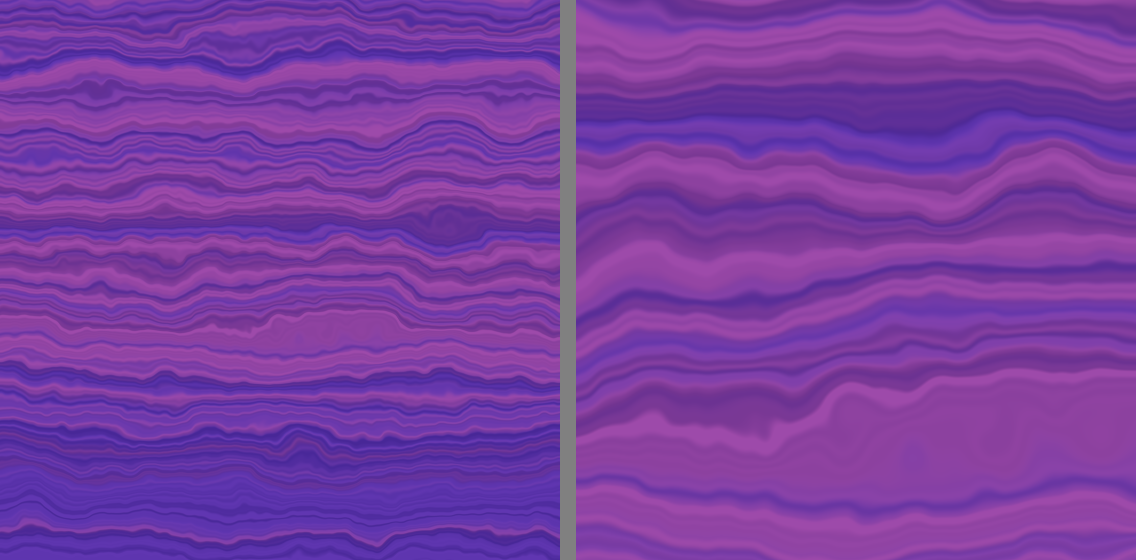
Left, the full canvas; right, a detail of the centre.
Reproduce this texture procedurally as a WebGL 1 fragment shader.

```glsl
precision highp float;
// Draws wavy violet and magenta rock strata that sink into deep blue-violet.

uniform vec2 u_resolution;

#define MAGENTA vec3(0.595, 0.278, 0.652)
#define VIOLET vec3(0.365, 0.205, 0.682)
#define SHADE_TINT vec3(0.77, 0.75, 0.87)
#define WARP_SCALE vec2(8.0, 9.5)
#define WARP_HEIGHT 0.044
#define BAND_FREQUENCY 27.0
#define BAND_CONTRAST 2.1
#define LINE_FREQUENCY 100.0
#define RELIEF 2.2
#define SEED 3.7
#define SAMPLES 4

float hash(vec2 p) {
  return fract(sin(dot(p, vec2(127.1, 311.7))) * 43758.5453);
}

float noise(vec2 p) {
  vec2 cell = floor(p);
  vec2 f = fract(p);
  f = f * f * f * (f * (f * 6.0 - 15.0) + 10.0);
  float low = mix(hash(cell), hash(cell + vec2(1.0, 0.0)), f.x);
  float high = mix(hash(cell + vec2(0.0, 1.0)), hash(cell + 1.0), f.x);
  return mix(low, high, f.y);
}

float noise1(float x, float row) {
  float cell = floor(x);
  float f = fract(x);
  f = f * f * (3.0 - 2.0 * f);
  return mix(hash(vec2(cell, row)), hash(vec2(cell + 1.0, row)), f);
}

// Vertical displacement that bends and pinches the layers.
float warp(vec2 p) {
  float sum = 0.0;
  float height = WARP_HEIGHT;
  vec2 q = p * WARP_SCALE + SEED;
  for (int i = 0; i < 4; i++) {
    sum += height * (noise(q) - 0.5);
    q = q * vec2(2.07, 1.75) + vec2(17.3, 9.1);
    height *= 0.48;
  }
  return sum;
}

// Layer value around zero: broad bands down to fine seams.
float strata(float depth, float frequency, float row) {
  float sum = 0.0;
  float weight = 0.32;
  for (int i = 0; i < 4; i++) {
    sum += weight * (noise1(depth * frequency + SEED, row + float(i)) - 0.5);
    frequency *= 2.0;
    weight *= 0.92;
  }
  return sum;
}

vec3 layerColor(vec2 p) {
  float depth = p.y + warp(p);

  // Hue drifts from violet at the bottom to magenta bands above.
  float rise = smoothstep(0.06, 0.36, depth);
  float band = strata(depth, BAND_FREQUENCY, 5.0);
  float hue = mix(-0.3, 0.67, rise) + BAND_CONTRAST * band;
  vec3 color = mix(VIOLET, MAGENTA, smoothstep(-0.05, 1.05, hue));

  // Dark seams, plus a soft shadow on the lower side of each layer.
  float seam = noise1(depth * LINE_FREQUENCY, 21.0) * 0.45
             + noise1(depth * LINE_FREQUENCY * 1.7, 22.0) * 0.35
             + noise1(depth * LINE_FREQUENCY * 2.6, 23.0) * 0.20;
  float slope = strata(depth + 0.0025, BAND_FREQUENCY, 5.0) - band;
  float shade = 0.9 * smoothstep(0.44, 0.76, seam) + RELIEF * slope;
  return color * mix(vec3(1.0), SHADE_TINT, clamp(shade, -0.15, 1.0));
}

void main() {
  // Average samples down the pixel to keep thin seams smooth.
  vec3 color = vec3(0.0);
  for (int i = 0; i < SAMPLES; i++) {
    float shift = (float(i) + 0.5) / float(SAMPLES) - 0.5;
    color += layerColor((gl_FragCoord.xy + vec2(0.0, shift)) / u_resolution.y);
  }
  gl_FragColor = vec4(color / float(SAMPLES), 1.0);
}
```
